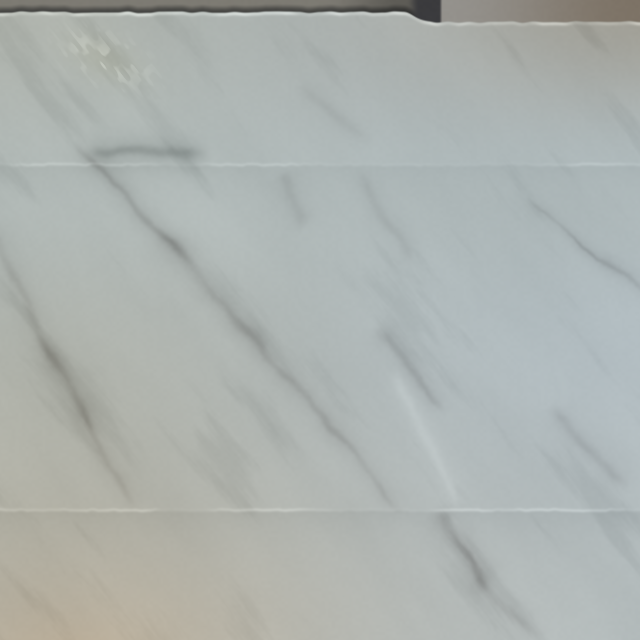
Give the GLSL for this texture, as a WebGL 1 fragment shader.

```glsl
precision highp float;
uniform vec2 u_resolution;

float hash(vec2 p) {
  return fract(sin(dot(p, vec2(127.1, 311.7))) * 43758.55);
}

float noise(vec2 p) {
  vec2 i = floor(p), f = fract(p);
  f = f * f * (3.0 - 2.0 * f);
  return mix(mix(hash(i), hash(i + vec2(1, 0)), f.x),
             mix(hash(i + vec2(0, 1)), hash(i + vec2(1, 1)), f.x), f.y);
}

float fbm(vec2 p) {
  float sum = 0.0, gain = 0.5;
  for (int i = 0; i < 5; i++) {
    sum += gain * noise(p);
    p = mat2(1.6, 1.2, -1.2, 1.6) * p + 7.3;
    gain *= 0.5;
  }
  return sum;
}

// Soft streak from a to b, fading at both ends
float vein(vec2 p, vec2 a, vec2 b, float width) {
  vec2 ab = b - a;
  float t = dot(p - a, ab) / dot(ab, ab);
  float d = length(p - a - ab * clamp(t, 0.0, 1.0)) / width;
  float ends = smoothstep(-0.05, 0.15, t) * (1.0 - smoothstep(0.8, 1.05, t));
  return ends * (0.6 * exp(-d * d) + 0.4 * exp(-d * d * 0.1));
}

// Pale bevel along a joint with a faint shadow below it
float joint(vec2 p, float y) {
  float d = p.y - y + 0.003 * (noise(p * vec2(90.0, 3.0)) - 0.5);
  float wear = smoothstep(0.3, 0.8, noise(vec2(p.x * 14.0, y * 40.0)));
  float bevel = exp(-d * d / 0.000008) * (0.01 + 0.055 * wear);
  float shade = smoothstep(0.002, -0.006, d) * exp(min(d, 0.0) * 30.0);
  return bevel - 0.035 * shade;
}

void main() {
  vec2 uv = gl_FragCoord.xy / u_resolution;

  // Daylight across the stone: warm at lower left, blue at right
  vec3 stone = mix(vec3(0.685, 0.70, 0.67), vec3(0.695, 0.735, 0.745),
                   smoothstep(0.0, 0.75, uv.x));
  stone = mix(stone, vec3(0.70, 0.75, 0.78),
              0.8 * exp(-dot(uv - vec2(1.0, 0.58), uv - vec2(1.0, 0.58)) * 9.0));
  stone = mix(stone, vec3(0.69, 0.73, 0.73), 0.7 * exp(-pow((uv.y - 0.7) * 5.0, 2.0)));
  stone = mix(stone, vec3(0.75, 0.69, 0.60),
              0.95 * exp(-length((uv - vec2(0.12, -0.03)) * vec2(2.2, 4.5)) * 1.2));
  stone = mix(stone, vec3(0.62, 0.61, 0.57),
              smoothstep(0.73, 1.0, uv.y) * smoothstep(0.2, 1.1, uv.x));

  // Clouding drawn out along the diagonal grain
  vec2 grain = vec2(dot(uv, vec2(0.78, 0.62)), dot(uv, vec2(-0.62, 0.78)));
  stone += 0.055 * (fbm(grain * vec2(9.0, 3.0)) - 0.48);
  float wisp = fbm(grain * vec2(26.0, 5.0) + 11.0);
  stone -= 0.035 * smoothstep(0.55, 0.8, wisp);

  // Veins with wandering edges and uneven strength
  vec2 p = uv + 0.024 * (vec2(fbm(uv * 13.0), fbm(uv * 13.0 + 31.0)) - 0.48);
  float dark = vein(p, vec2(0.12, 0.78), vec2(0.29, 0.59), 0.006);
  dark += 1.1 * vein(p, vec2(0.25, 0.635), vec2(0.46, 0.405), 0.008);
  dark += 0.8 * vein(p, vec2(0.43, 0.44), vec2(0.63, 0.20), 0.006);
  dark += 0.8 * vein(p, vec2(-0.02, 0.65), vec2(0.09, 0.43), 0.007);
  dark += 1.1 * vein(p, vec2(0.07, 0.47), vec2(0.21, 0.21), 0.006);
  dark += 0.5 * vein(p, vec2(0.56, 0.73), vec2(0.64, 0.58), 0.008);
  dark += 0.5 * vein(p, vec2(0.44, 0.73), vec2(0.48, 0.64), 0.009);
  dark += vein(p, vec2(0.59, 0.49), vec2(0.70, 0.36), 0.007);
  dark += 0.9 * vein(p, vec2(0.83, 0.69), vec2(1.03, 0.53), 0.004);
  dark += 0.6 * vein(p, vec2(0.86, 0.36), vec2(0.98, 0.23), 0.008);
  dark += 1.3 * vein(p, vec2(0.68, 0.205), vec2(0.77, 0.08), 0.007);
  dark += 0.6 * vein(p, vec2(0.75, 0.10), vec2(0.84, 0.0), 0.007);
  dark += 0.5 * vein(p, vec2(0.47, 0.87), vec2(0.58, 0.77), 0.008);
  dark *= 0.55 + 0.8 * noise(uv * 23.0);
  stone -= dark * vec2(0.085, 0.092).xyy;
  float pale = vein(p, vec2(0.62, 0.42), vec2(0.715, 0.20), 0.008)
             + 0.8 * vein(p, vec2(0.70, 0.20), vec2(0.76, 0.10), 0.006);
  stone += 0.045 * pale;

  // Joints, smudge above the upper one, and scratched patch
  stone += joint(uv, 0.743) * 0.75 + joint(uv, 0.203);
  stone -= 0.13 * vein(p, vec2(0.14, 0.768), vec2(0.33, 0.757), 0.008);
  vec2 patchPos = (uv - vec2(0.165, 0.907)) * mat2(0.9, -0.43, 0.43, 0.9);
  float scuff = exp(-dot(patchPos * vec2(16.0, 32.0), patchPos * vec2(16.0, 32.0)));
  stone += scuff * (vec3(-0.015, -0.02, -0.04)
         + 0.09 * smoothstep(0.6, 0.85, noise(grain * vec2(170.0, 60.0))));

  // Upper edge: dark recess, post and brown panel
  float ragged = 0.003 * (noise(vec2(uv.x * 60.0, 2.0)) - 0.5);
  float rightSide = smoothstep(0.63, 0.67, uv.x);
  float edge = mix(0.981, 0.966, rightSide) + ragged;
  vec3 recess = mix(vec3(0.27, 0.27, 0.26), vec3(0.49, 0.48, 0.45),
                    smoothstep(0.001, 0.013, uv.y - edge));
  recess *= 1.0 - 0.25 * smoothstep(0.5, 0.63, uv.x);
  recess = mix(recess, vec3(0.23, 0.23, 0.24), smoothstep(0.635, 0.655, uv.x));
  vec3 panel = mix(vec3(0.58, 0.57, 0.55), vec3(0.49, 0.45, 0.40),
                   smoothstep(0.69, 1.0, uv.x));
  recess = mix(recess, panel, smoothstep(0.686, 0.692, uv.x));
  float lip = (uv.y - edge + 0.003) / 0.003;
  stone += 0.11 * exp(-lip * lip) * (0.4 + noise(vec2(uv.x * 40.0, 5.0)));
  vec3 color = mix(stone, recess, smoothstep(-0.002, 0.002, uv.y - edge));

  color += 0.008 * (noise(uv * 190.0) - 0.5);
  gl_FragColor = vec4(color, 1.0);
}
```
